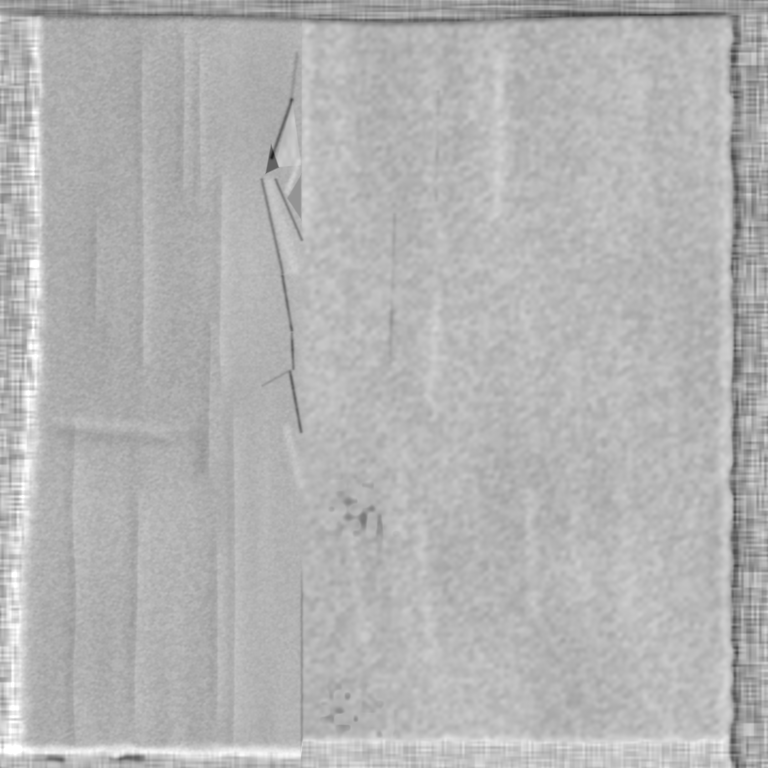
Give the GLSL for this texture, as a WebGL 2 fragment shader.

```glsl
#version 300 es
precision highp float;
// Grey relief of two fibrous sheets joined by a vertical seam, with a torn flap.
// Stretched value noise makes grain and streaks; segment and triangle distances
// make the tear; soft bands make the frayed, woven borders.
uniform vec2 u_resolution;
out vec4 fragColor;

const float SEAM = 0.393;

float hash(vec2 p) {
  vec3 q = fract(p.xyx * 0.1031);
  q += dot(q, q.yzx + 33.33);
  return fract((q.x + q.y) * q.z);
}

// Value noise centred on zero.
float noise(vec2 p) {
  vec2 i = floor(p), f = fract(p), e = vec2(1, 0);
  f = f * f * (3.0 - 2.0 * f);
  float low = mix(hash(i), hash(i + e), f.x);
  float high = mix(hash(i + e.yx), hash(i + e.xx), f.x);
  return mix(low, high, f.y) * 2.0 - 1.0;
}

float glow(float d, float width) { return exp(-d * d / (width * width)); }

float edge(float d, float soft) { return smoothstep(-soft, soft, d); }

float span(float v, float lo, float hi, float soft) {
  return edge(v - lo, soft) * edge(hi - v, soft);
}

// Soft stroke from ends.xy to ends.zw.
float line(vec2 p, vec4 ends, float width) {
  vec2 d = ends.zw - ends.xy, r = p - ends.xy;
  return glow(length(r - d * clamp(dot(r, d) / dot(d, d), 0.0, 1.0)), width);
}

float side(vec2 p, vec2 a, vec2 b) {
  vec2 d = normalize(b - a);
  return d.x * (p.y - a.y) - d.y * (p.x - a.x);
}

// Filled triangle, corners counter-clockwise.
float triangle(vec2 p, vec2 a, vec2 b, vec2 c) {
  return edge(min(side(p, a, b), min(side(p, b, c), side(p, c, a))), 0.0015);
}

// Vertical fold: sharp light edge fading right, faint shade on its left.
float fold(vec2 p, float x, float lo, float hi) {
  float d = p.x - x - 0.003 * noise(vec2(x * 90.0, p.y * 9.0));
  float lit = edge(d, 0.002) * exp(-max(d, 0.0) / 0.013);
  return (0.06 * lit - 0.03 * glow(d + 0.006, 0.006)) * span(p.y, lo, hi, 0.03);
}

float leftSheet(vec2 p) {
  float sleek = edge(p.x - 0.285, 0.015);
  float g = 0.672 + 0.018 * sleek + 0.02 * noise(p * vec2(9, 6));
  g += 0.018 * noise(p * vec2(52, 3)) + 0.016 * noise(p * 360.0);
  vec2 weave = p + vec2(0.6, -0.5) * p.yx;
  g += (0.032 - 0.012 * sleek) * noise(weave * vec2(190, 260));
  g += fold(p, 0.240, 0.75, 0.96) + fold(p, 0.262, 0.75, 0.95);
  g += fold(p, 0.289, 0.50, 0.77) + fold(p, 0.274, 0.38, 0.58);
  g += fold(p, 0.126, 0.59, 0.72) + fold(p, 0.097, 0.04, 0.45);
  g += fold(p, 0.186, 0.52, 0.94) + fold(p, 0.178, 0.06, 0.34);
  g += fold(p, 0.283, 0.07, 0.30) + fold(p, 0.305, 0.02, 0.46);
  // Cross wrinkle and a shaded hollow.
  float wrinkle = p.y - 0.45 + 0.08 * (p.x - 0.1);
  g += 0.05 * span(p.x, 0.07, 0.22, 0.025) * (glow(wrinkle, 0.008) - glow(wrinkle + 0.016, 0.009));
  return g - 0.05 * line(p, vec4(0.257, 0.39, 0.259, 0.43), 0.012);
}

float rightSheet(vec2 p) {
  float g = 0.715 + 0.018 * noise(p * vec2(12, 8));
  g += 0.026 * noise(vec2(p.x * 34.0 + p.y, p.y * 3.5));
  vec2 fibre = p + vec2(0.7, -0.7) * p.yx;
  g += 0.035 * noise(fibre * vec2(85, 115)) + 0.03 * noise(p * 150.0);
  float streaks = line(p, vec4(0.652, 0.93, 0.648, 0.72), 0.008)
    + line(p, vec4(0.568, 0.61, 0.560, 0.48), 0.008)
    + line(p, vec4(0.460, 0.30, 0.474, 0.17), 0.009)
    + line(p, vec4(0.545, 0.33, 0.562, 0.14), 0.008)
    + line(p, vec4(0.690, 0.36, 0.695, 0.20), 0.007);
  float beads = line(p, vec4(0.571, 0.88, 0.568, 0.74), 0.003)
    + line(p, vec4(0.514, 0.72, 0.508, 0.53), 0.003);
  g += 0.05 * streaks - (0.06 + 0.06 * noise(vec2(3, p.y * 70.0))) * beads;
  float pits = smoothstep(0.1, 0.8, noise(p * 95.0));
  g -= 0.2 * pits * (line(p, vec4(0.44, 0.08, 0.49, 0.06), 0.025) + glow(length(p - vec2(0.475, 0.335)), 0.04));
  return g + 0.06 * glow(p.x - 0.399, 0.007) * edge(p.y - 0.71, 0.05);
}

// Raised flap, its dark opening, the curled strip and a ragged crack.
float tear(vec2 p, float g) {
  g = mix(g, 0.76 + 0.05 * noise(p * vec2(170, 70)),
    triangle(p, vec2(0.381, 0.868), vec2(0.357, 0.782), vec2(0.392, 0.785)));
  g = mix(g, 0.58, triangle(p, vec2(0.374, 0.742), vec2(0.392, 0.715), vec2(0.392, 0.772)));
  g += 0.07 * line(p, vec4(0.350, 0.762, 0.383, 0.650), 0.009);
  g += 0.10 * line(p, vec4(0.374, 0.75, 0.389, 0.79), 0.004);
  g = mix(g, 0.38, triangle(p, vec2(0.346, 0.774), vec2(0.363, 0.782), vec2(0.353, 0.812)));
  g -= 0.10 * line(p, vec4(0.387, 0.93, 0.379, 0.87), 0.003);
  g -= 0.26 * line(p, vec4(0.380, 0.870, 0.354, 0.795), 0.0025);
  g -= 0.20 * line(p, vec4(0.341, 0.766, 0.368, 0.645), 0.0024);
  g -= 0.20 * line(p, vec4(0.359, 0.766, SEAM, 0.688), 0.0022);
  float crack = line(p, vec4(0.368, 0.640, 0.380, 0.570), 0.0024)
    + line(p, vec4(0.380, 0.565, 0.382, 0.520), 0.0022)
    + line(p, vec4(0.378, 0.515, 0.392, 0.438), 0.0024);
  g -= (0.24 + 0.08 * noise(vec2(1, p.y * 110.0))) * crack;
  g -= 0.09 * line(p, vec4(0.342, 0.498, 0.378, 0.518), 0.002);
  return g + 0.07 * line(p, vec4(0.374, 0.44, 0.391, 0.37), 0.006);
}

float borders(vec2 p, float g) {
  float weave = 0.1 * (noise(p * vec2(45, 300)) + noise(p * vec2(300, 40)));
  float fray = 0.003 * noise(p * 60.0);
  // Left lip drifts outward toward the bottom.
  float lip = p.x + fray - mix(0.021, 0.047, smoothstep(0.15, 0.6, p.y));
  g = mix(0.7 + weave, g, edge(lip, 0.01));
  g += (0.21 + 0.5 * weave) * glow(lip, mix(0.014, 0.007, p.y));
  // Bottom hem lies lower on the left sheet.
  float onRight = edge(p.x - SEAM, 0.002);
  float hem = p.y - fray - mix(0.021, 0.036, onRight);
  g = mix(mix(0.7, 0.77, onRight) + 0.6 * weave, g, edge(hem, 0.004));
  g += mix(0.23, 0.09, onRight) * glow(hem, 0.007);
  float ticks = smoothstep(0.2, 0.8, noise(vec2(p.x * 55.0, 2)));
  g -= 0.35 * ticks * span(p.x, 0.05, 0.19, 0.01) * glow(hem + 0.009, 0.004);
  // Right rim and dark crease.
  float rim = p.x - 0.953 + fray;
  g = mix(g, 0.6 + 1.5 * max(rim, 0.0) + weave, edge(rim, 0.003));
  g += 0.07 * glow(rim + 0.009, 0.007) - 0.16 * glow(rim - 0.004, 0.005);
  // Streaked top strip above a sagging crease.
  float sag = p.y - 0.98 + 0.009 * glow(p.x - 0.53, 0.18);
  g = mix(g, 0.61 + 0.09 * noise(p * vec2(14, 350)) + 0.5 * weave, edge(sag, 0.002));
  g -= 0.18 * glow(sag, 0.005) * span(p.x, 0.03, 0.96, 0.02);
  return g - 0.16 * span(p.x, 0.68, 0.93, 0.03) * glow(p.y - 0.982, 0.004);
}

void main() {
  vec2 p = gl_FragCoord.xy / u_resolution;
  float blend = mix(0.0015, 0.014, span(p.y, 0.29, 0.68, 0.03));
  float g = mix(leftSheet(p), rightSheet(p), edge(p.x - SEAM, blend));
  g -= 0.12 * glow(p.x - SEAM, 0.002) * edge(0.25 - p.y, 0.03);
  fragColor = vec4(vec3(clamp(borders(p, tear(p, g)), 0.0, 1.0)), 1);
}
```
